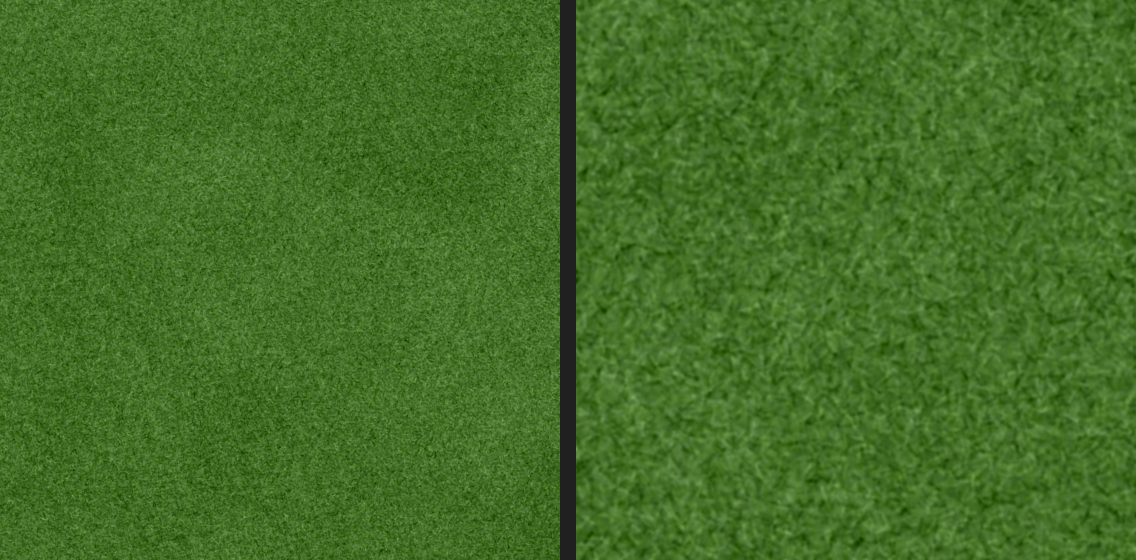
Left, the full canvas; right, a detail of the centre.
A three.js fragment shader for this texture:

```glsl
// Dense short-cut lawn: fine grain, tiny crossed blades and faint broad mottling.
varying vec2 vUv;

const vec3 GRASS_COLOR = vec3(0.266, 0.436, 0.151);
const vec3 TINT_SHIFT = vec3(0.015, -0.008, 0.060);
const float GRAIN_SCALE = 310.0;    // grain cells across the canvas
const float GRAIN_CONTRAST = 0.14;
const float BLADE_SCALE = 170.0;    // blade cells across the canvas
const float BLADE_CONTRAST = 0.056;
const float BLADE_HALF_LENGTH = 0.60; // in blade cells
const float BLADE_WIDTH = 0.36;       // in blade cells, with soft edge
const float MOTTLE_SCALE = 7.0;
const float MOTTLE_CONTRAST = 0.085;
const float TINT_SCALE = 230.0;
const int BLADE_LAYERS = 3;
const int MOTTLE_OCTAVES = 4;
const float PI = 3.14159;

float hash(vec2 p) {
  return fract(sin(dot(p, vec2(127.1, 311.7))) * 43758.5453);
}

vec2 rotate(vec2 p, float angle) {
  float c = cos(angle), s = sin(angle);
  return vec2(c * p.x - s * p.y, s * p.x + c * p.y);
}

float valueNoise(vec2 p) {
  vec2 cell = floor(p);
  vec2 f = fract(p);
  f = f * f * (3.0 - 2.0 * f);
  float low = mix(hash(cell), hash(cell + vec2(1.0, 0.0)), f.x);
  float high = mix(hash(cell + vec2(0.0, 1.0)), hash(cell + 1.0), f.x);
  return mix(low, high, f.y);
}

// Broad light and dark patches, centred on zero.
float mottle(vec2 p) {
  float sum = 0.0;
  float weight = 0.5;
  for (int i = 0; i < MOTTLE_OCTAVES; i++) {
    sum += weight * (valueNoise(p) - 0.5);
    p = rotate(p, 0.6) * 2.1 + 13.7;
    weight *= 0.62;
  }
  return sum;
}

// Signed shade of one layer of short, randomly turned blades.
float bladeLayer(vec2 p, float seed) {
  vec2 home = floor(p);
  float shade = 0.0;
  for (int y = -1; y <= 1; y++) {
    for (int x = -1; x <= 1; x++) {
      vec2 cell = home + vec2(float(x), float(y));
      vec2 key = cell + seed;
      vec2 root = cell + vec2(hash(key + 0.31), hash(key + 0.57));
      vec2 d = rotate(p - root, PI * hash(key + 0.83));
      d.x = max(abs(d.x) - BLADE_HALF_LENGTH, 0.0);
      float cover = 1.0 - smoothstep(0.0, BLADE_WIDTH, length(d));
      shade += cover * (2.0 * hash(key) - 1.0);
    }
  }
  return shade;
}

void main() {
  // Fine grain on a turned lattice, so no rows line up with the canvas.
  float grain = valueNoise(rotate(vUv, 0.47) * GRAIN_SCALE) - 0.5;

  // Overlapping blade layers.
  float blades = 0.0;
  for (int i = 0; i < BLADE_LAYERS; i++) {
    float layer = float(i);
    vec2 p = rotate(vUv, 0.35 + 1.1 * layer) * BLADE_SCALE;
    blades += bladeLayer(p, 19.37 * layer);
  }

  float shade = GRAIN_CONTRAST * grain
    + BLADE_CONTRAST * blades
    + MOTTLE_CONTRAST * mottle(vUv * MOTTLE_SCALE + 3.1);

  // Small shifts between yellow and blue green.
  float tint = valueNoise(rotate(vUv, 1.2) * TINT_SCALE + 41.0) - 0.5;
  vec3 color = GRASS_COLOR + shade + tint * TINT_SHIFT;
  gl_FragColor = vec4(clamp(color, 0.0, 1.0), 1.0);
}
```
